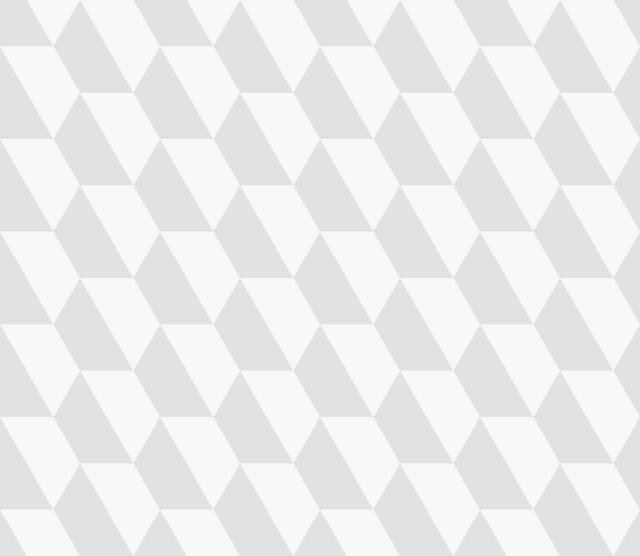
Write a Shadertoy shader that draws this pattern.

```glsl
const float SQRT3 = 1.7320508;
const vec2 REPEATS = vec2(4.0, 6.0);          // whole cells across and down
const vec2 CELL = vec2(3.0, SQRT3);           // cell size for hexagons of side 1
const vec2 SLANT = vec2(0.5 * SQRT3, 0.5);    // unit normal of the slanted edges
const vec3 PALE = vec3(0.969, 0.977, 0.976);
const vec3 GREY = vec3(0.882, 0.886, 0.894);

// Offset from the nearest point of a rectangular lattice
vec2 wrapCell(vec2 p, vec2 cell) {
    return mod(p + 0.5 * cell, cell) - 0.5 * cell;
}

// Offset from the centre of the enclosing flat-topped hexagon
vec2 hexLocal(vec2 p, vec2 cell) {
    vec2 a = wrapCell(p, cell);
    vec2 b = wrapCell(p - 0.5 * cell, cell);
    return dot(a, a) < dot(b, b) ? a : b;
}

// Distance inward from the hexagon outline
float hexInset(vec2 q) {
    q = abs(q);
    return 0.5 * SQRT3 - max(q.y, dot(q, SLANT));
}

// Signed distance to the nearest tone boundary, positive in the pale half
float halfHexDistance(vec2 q) {
    float diagonal = dot(q, SLANT);
    float boundary = min(abs(diagonal), hexInset(q));
    return diagonal < 0.0 ? -boundary : boundary;
}

void mainImage(out vec4 fragColor, in vec2 fragCoord) {
    vec2 scale = REPEATS * CELL / iResolution.xy;
    vec2 hexCentre = vec2(2.0, 0.5 * SQRT3);
    vec2 q = hexLocal(fragCoord * scale - hexCentre, CELL);

    // Blend the two tones across about one pixel
    float softness = 0.8 * max(scale.x, scale.y);
    float pale = smoothstep(-softness, softness, halfHexDistance(q));
    fragColor = vec4(mix(GREY, PALE, pale), 1.0);
}
```
